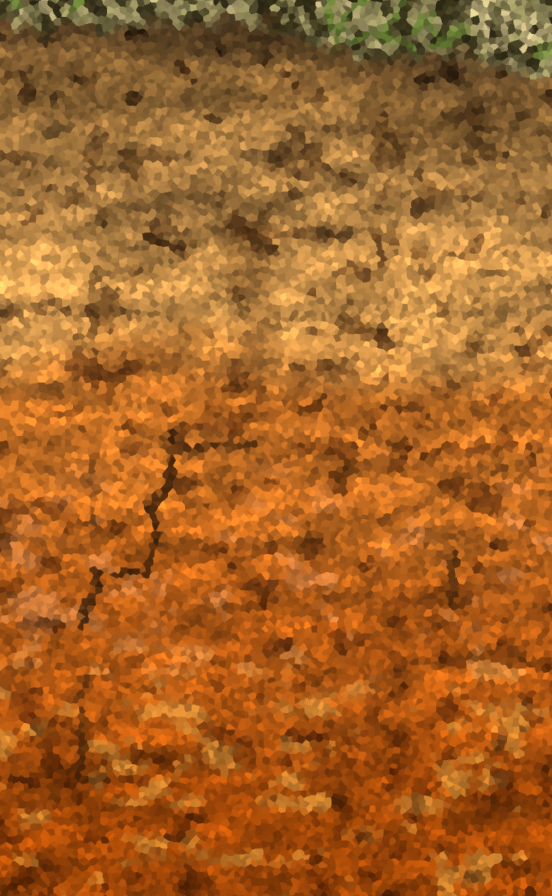
Give the GLSL for this texture, as a WebGL 1 fragment shader.

```glsl
precision highp float;
// A cut soil profile: grass over dark topsoil, a pale tan band and orange clay.
// Voronoi grains sample layered gradients, noise relief and line-segment cracks,
// so every grain is one flat colour with a softened border.
uniform vec2 u_resolution;

const float GRAINS = 150.0; // grains per canvas height

float hash12(vec2 p) {
  vec3 q = fract(vec3(p.xyx) * 0.1031);
  q += dot(q, q.yzx + 33.33);
  return fract((q.x + q.y) * q.z);
}

vec2 hash22(vec2 p) {
  return vec2(hash12(p + 7.3), hash12(p.yx + 91.7));
}

float noise(vec2 p) {
  vec2 i = floor(p), f = fract(p);
  f = f * f * (3.0 - 2.0 * f);
  float low = mix(hash12(i), hash12(i + vec2(1.0, 0.0)), f.x);
  float high = mix(hash12(i + vec2(0.0, 1.0)), hash12(i + 1.0), f.x);
  return mix(low, high, f.y);
}

float fbm(vec2 p) {
  float sum = 0.0, amp = 0.533;
  for (int i = 0; i < 4; i++) {
    sum += amp * noise(p);
    p = p * 2.03 + 17.1;
    amp *= 0.5;
  }
  return sum;
}

// Coverage of a line from a to b that fades out over the given width
float stroke(vec2 p, vec2 a, vec2 b, float width) {
  vec2 d = b - a;
  float t = clamp(dot(p - a, d) / dot(d, d), 0.0, 1.0);
  return 1.0 - smoothstep(width * 0.4, width, length(p - a - d * t));
}

float groundLine(float x) {
  return 0.972 - 0.058 * smoothstep(0.25, 0.6, x) + 0.03 * (noise(vec2(x * 24.0, 3.0)) - 0.5);
}

// Layer colours from deep clay up to topsoil
vec3 strata(float h) {
  vec3 c = mix(vec3(0.61, 0.27, 0.03), vec3(0.70, 0.35, 0.08), smoothstep(0.08, 0.32, h));
  c = mix(c, vec3(0.76, 0.43, 0.14), smoothstep(0.28, 0.50, h));
  c = mix(c, vec3(0.83, 0.60, 0.31), smoothstep(0.54, 0.67, h));
  c = mix(c, vec3(0.67, 0.49, 0.26), smoothstep(0.70, 0.78, h));
  c = mix(c, vec3(0.57, 0.41, 0.21), smoothstep(0.81, 0.91, h));
  return mix(c, vec3(0.36, 0.26, 0.14), smoothstep(0.90, 0.96, h));
}

// Darkness of the cracks and hollows
float cracks(vec2 p) {
  vec2 q = p + 0.014 * (vec2(noise(p * 55.0), noise(p * 55.0 + 40.0)) - 0.5);
  float w = 0.0055;
  float left = stroke(q, vec2(0.191, 0.525), vec2(0.190, 0.479), w);
  left = max(left, stroke(q, vec2(0.190, 0.479), vec2(0.171, 0.425), w));
  left = max(left, stroke(q, vec2(0.171, 0.425), vec2(0.166, 0.362), w));
  left = max(left, stroke(q, vec2(0.166, 0.362), vec2(0.110, 0.359), w));
  left = max(left, stroke(q, vec2(0.110, 0.359), vec2(0.089, 0.297), w));
  left = max(left, 0.7 * stroke(q, vec2(0.093, 0.25), vec2(0.088, 0.13), w));
  float right = stroke(q, vec2(0.430, 0.88), vec2(0.420, 0.69), 0.007);
  right = max(right, stroke(q, vec2(0.420, 0.69), vec2(0.435, 0.57), 0.008));
  float faint = stroke(q, vec2(0.102, 0.92), vec2(0.103, 0.40), 0.007);
  faint = max(faint, stroke(q, vec2(0.482, 0.564), vec2(0.56, 0.59), 0.007));
  float ledge = stroke(q, vec2(0.198, 0.501), vec2(0.285, 0.504), 0.006);
  ledge = max(ledge, stroke(q, vec2(0.165, 0.735), vec2(0.205, 0.726), 0.009));
  ledge = max(ledge, stroke(q, vec2(0.262, 0.756), vec2(0.297, 0.718), 0.012));
  ledge = max(ledge, stroke(q, vec2(0.508, 0.375), vec2(0.510, 0.32), 0.007));
  float hollow = stroke(q, vec2(0.268, 0.735), vec2(0.295, 0.595), 0.032);
  float broken = smoothstep(0.3, 0.6, noise(p * 45.0));
  float lines = max(max(left * 0.85, ledge * 0.7), broken * max(right * 0.6, faint * 0.35));
  return max(lines, hollow * 0.3);
}

vec3 soil(vec2 p, float grain) {
  vec3 c = strata(p.y + 0.12 * (fbm(p * vec2(6.0, 10.0)) - 0.5));
  vec2 bed = p * vec2(16.0, 34.0);
  float lump = fbm(bed);
  float relief = lump - fbm(bed + vec2(-0.08, 0.28));
  c *= 0.72 + 0.56 * lump + 0.75 * relief;
  // Pale flecks in the clay and dark pits throughout
  float clay = 1.0 - smoothstep(0.38, 0.55, p.y);
  float fleck = smoothstep(0.56, 0.74, fbm(p * vec2(28.0, 48.0) + 60.0));
  vec3 fleckColour = mix(vec3(0.87, 0.60, 0.24), vec3(0.84, 0.52, 0.28), smoothstep(0.18, 0.32, p.y));
  c = mix(c, fleckColour, fleck * clay * 0.7);
  float pit = smoothstep(0.57, 0.74, fbm(p * vec2(34.0, 46.0) + 130.0));
  c = mix(c, c * vec3(0.42, 0.36, 0.30), pit * (0.65 + 0.35 * smoothstep(0.85, 0.95, p.y)));
  c = mix(c, vec3(0.22, 0.12, 0.04), cracks(p));
  return c * (0.82 + 0.36 * grain);
}

// Crossing blades over dark litter, greenest near the middle
vec3 grass(vec2 p, float grain) {
  vec3 c = mix(vec3(0.20, 0.18, 0.09), vec3(0.58, 0.55, 0.36), smoothstep(0.25, 0.75, noise(p * 95.0)));
  for (int i = 0; i < 44; i++) {
    vec2 r = hash22(vec2(float(i), 5.0)), k = hash22(vec2(float(i), 29.0));
    float x = 0.64 * r.x;
    vec2 root = vec2(x, groundLine(x) - 0.01 + 0.06 * r.y);
    vec2 tip = root + vec2(0.09 * (k.x - 0.5), 0.015 + 0.045 * k.y);
    float green = smoothstep(0.22, 0.30, x) * (1.0 - smoothstep(0.46, 0.58, x));
    vec3 blade = mix(vec3(0.76, 0.70, 0.50), vec3(0.40, 0.50, 0.20), step(k.y, 0.15 + 0.6 * green));
    c = mix(c, blade * (0.8 + 0.4 * r.y), 0.85 * stroke(p, root, tip, 0.0045));
  }
  return c * (0.78 + 0.44 * grain);
}

vec3 ground(vec2 site) {
  vec2 p = site / GRAINS;
  float grain = hash12(site * 3.7);
  vec3 c = soil(p, grain);
  float edge = groundLine(p.x) + 0.03 * (noise(p * 60.0) - 0.5);
  if (p.y > 0.87) c = mix(c, grass(p, grain), smoothstep(-0.008, 0.008, p.y - edge));
  return c;
}

void main() {
  vec2 g = gl_FragCoord.xy / u_resolution.y * GRAINS;
  // Two nearest grain centres
  vec2 nearSite = g, nextSite = g;
  float nearDist = 9.0, nextDist = 9.0;
  for (int j = -1; j <= 1; j++) {
    for (int i = -1; i <= 1; i++) {
      vec2 cell = floor(g) + vec2(float(i), float(j));
      vec2 site = cell + hash22(cell);
      float d = distance(g, site);
      if (d < nearDist) {
        nextDist = nearDist; nextSite = nearSite;
        nearDist = d; nearSite = site;
      } else if (d < nextDist) {
        nextDist = d; nextSite = site;
      }
    }
  }
  float soft = 1.5 * GRAINS / u_resolution.y;
  float blend = 0.5 - 0.5 * smoothstep(0.0, soft, nextDist - nearDist);
  gl_FragColor = vec4(clamp(mix(ground(nearSite), ground(nextSite), blend), 0.0, 1.0), 1.0);
}
```
